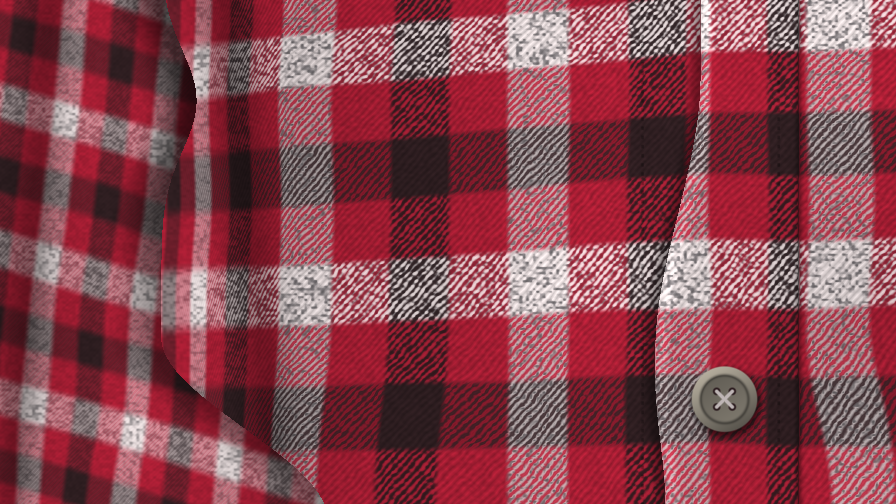
This texture is drawn by a Shadertoy shader. Its source:

```glsl
// Red, black and heathered white plaid twill shirt with a sleeve fold, placket and button.

const vec3 RED = vec3(0.62, 0.11, 0.19);
const vec3 BLACK = vec3(0.17, 0.11, 0.12);
const vec3 WHITE = vec3(0.83, 0.79, 0.79);
const vec3 GREY = vec3(0.47, 0.45, 0.46);
const vec3 HORN = vec3(0.46, 0.44, 0.40);

float hash(vec2 p) {
    vec3 q = fract(vec3(p.xyx) * 0.1031);
    q += dot(q, q.yzx + 33.33);
    return fract((q.x + q.y) * q.z);
}

float noise(vec2 p) {
    vec2 i = floor(p), f = fract(p);
    f = f * f * (3.0 - 2.0 * f);
    return mix(mix(hash(i), hash(i + vec2(1, 0)), f.x),
               mix(hash(i + vec2(0, 1)), hash(i + vec2(1, 1)), f.x), f.y);
}

float bump(float x, float center, float width) {
    float d = (x - center) / width;
    return exp(-d * d);
}

// Thread colour of one repeat: white at 0, black at 0.5, red between
vec3 threadColor(float t, float fleck, float soft) {
    float d = abs(fract(t + 0.5) - 0.5);
    vec3 heather = mix(GREY, WHITE, smoothstep(0.1, 0.55, fleck));
    vec3 c = mix(heather, RED, smoothstep(0.125 - soft, 0.125 + soft, d));
    return mix(c, BLACK, smoothstep(0.375 - soft, 0.375 + soft, d));
}

// Warp and weft alternate along rising diagonal ribs, broken by fibre flecks
vec3 twill(vec2 uv, vec2 grain, float focus) {
    float across = uv.x - uv.y;
    float phase = across * 30.0 + 0.45 * noise(grain * 45.0);
    float rate = length(vec2(dFdx(across), dFdy(across))) * 30.0;
    float detail = focus * smoothstep(0.65, 0.38, rate);
    float rib = abs(fract(phase) - 0.5) * 2.0;
    float fleck = noise(grain * vec2(150.0, 190.0));
    float over = smoothstep(0.1, 0.9, rib + 0.7 * (fleck - 0.5));
    float soft = mix(0.04, 0.014, focus);
    float heather = mix(0.42, fleck, 0.3 + 0.5 * focus);
    vec3 warp = threadColor(uv.x, heather, soft);
    vec3 weft = threadColor(uv.y, heather, soft);
    vec3 c = mix(warp, weft, mix(0.5, over, 0.78 * detail));
    return c * (1.0 + detail * 0.22 * (rib - 0.5)) * (0.92 + 0.16 * fleck);
}

// Plaid coordinates of the shirt front; rows fan out toward the top
vec2 frontPlaid(vec2 p) {
    float slope = 0.12 * p.y;
    float row = (p.y - 0.44 - (min(p.x, 1.4) - 1.07) * slope) / mix(0.53, 0.48, p.y);
    float lean = 0.035 * smoothstep(0.4, 0.0, p.y) * smoothstep(1.1, 0.8, p.x);
    float squeeze = max(0.6 - p.x, 0.0);
    return vec2((p.x + lean - 1.07) / 0.467 - 14.0 * squeeze * squeeze, row);
}

vec2 sleevePlaid(vec2 p) {
    return vec2((p.x - 0.05 - 0.1 * p.y) / 0.2, (p.y - 0.51 + 0.3 * p.x) / 0.29);
}

float stitches(vec2 p, float x) {
    return smoothstep(0.004, 0.001, abs(p.x - x))
         * smoothstep(0.2, 0.4, abs(fract(p.y * 55.0) - 0.5));
}

float segment(vec2 p, vec2 a, vec2 b) {
    vec2 d = b - a;
    return length(p - a - d * clamp(dot(p - a, d) / dot(d, d), 0.0, 1.0));
}

// Four-hole button with a bevelled rim and crossed thread
vec3 drawButton(vec3 c, vec2 q, float radius, float aa) {
    float r = length(q);
    c *= 1.0 - 0.55 * smoothstep(radius * 1.25, radius * 0.85, length(q - vec2(0.004, -0.008)));
    float light = dot(q, vec2(-0.5, 0.85)) / radius;
    float rim = smoothstep(0.7, 0.76, r / radius);
    vec3 face = HORN * mix(0.95 - 0.15 * light, 1.15 + 0.4 * light, rim);
    face *= 1.0 - 0.35 * bump(r / radius, 0.73, 0.05);
    float holes = length(abs(q) - 0.0155) - 0.0075;
    face = mix(face, BLACK, smoothstep(aa, -aa, holes));
    float thread = segment(abs(q), vec2(0.0), vec2(0.0155)) - 0.0035;
    face = mix(face, WHITE * 0.9, smoothstep(aa, -aa, thread));
    return mix(c, face, smoothstep(aa, -aa, r - radius));
}

void mainImage(out vec4 fragColor, in vec2 fragCoord) {
    vec2 p = fragCoord / iResolution.y;
    float aa = 1.0 / iResolution.y;

    // Cloth edges
    float fold = 0.32 + 0.07 * bump(p.y, 0.8, 0.14) + 0.33 * smoothstep(0.33, -0.03, p.y);
    float edge = 1.30 + 0.09 * smoothstep(0.3, 0.85, p.y) + 0.02 * smoothstep(0.25, 0.0, p.y);
    float seam = 1.585;
    float isSleeve = 1.0 - step(fold, p.x);

    // Each panel carries the same plaid with its own offset
    vec2 wavy = p + 0.014 * (vec2(noise(p * 5.0), noise(p * 5.0 + 17.0)) - 0.5);
    vec2 uv = frontPlaid(wavy);
    if (p.x > edge) uv.x = (wavy.x - 1.35) / 0.467;
    if (p.x > seam) uv.x = (wavy.x - 1.667 - 0.05 * smoothstep(0.35, 0.0, p.y)) / 0.5;
    if (isSleeve > 0.5) uv = sleevePlaid(wavy);

    float focus = mix(smoothstep(0.3, 0.6, p.x), 0.15, isSleeve);
    vec3 c = twill(uv, p, focus);

    // Soft folds and shadows
    float shade = 0.9 + 0.2 * noise(p * vec2(3.5, 2.5) + 4.0);
    float depth = mix(0.35, 0.65, smoothstep(0.3, 0.75, p.y));
    shade *= 1.0 - isSleeve * depth * smoothstep(0.12, 0.0, fold - p.x);
    shade *= 1.0 - isSleeve * 0.3 * bump(p.x, 0.02 + 0.08 * p.y, 0.04);
    shade *= 1.0 - 0.3 * (1.0 - isSleeve) * bump(p.x, 0.55 - 0.1 * p.y, 0.05);
    shade *= 1.0 - 0.4 * smoothstep(0.035, 0.0, edge - p.x) * step(p.x, edge);
    shade *= 1.0 + 0.15 * bump(p.x, edge + 0.015, 0.012);
    shade *= 1.0 - 0.35 * bump(p.x, seam, 0.007);
    shade *= 1.0 - 0.3 * max(stitches(p, 1.275), stitches(p, 1.545));
    c *= shade;

    c = drawButton(c, p - vec2(1.4375, 0.208), 0.065, aa);
    fragColor = vec4(clamp(c, 0.0, 1.0), 1.0);
}
```
